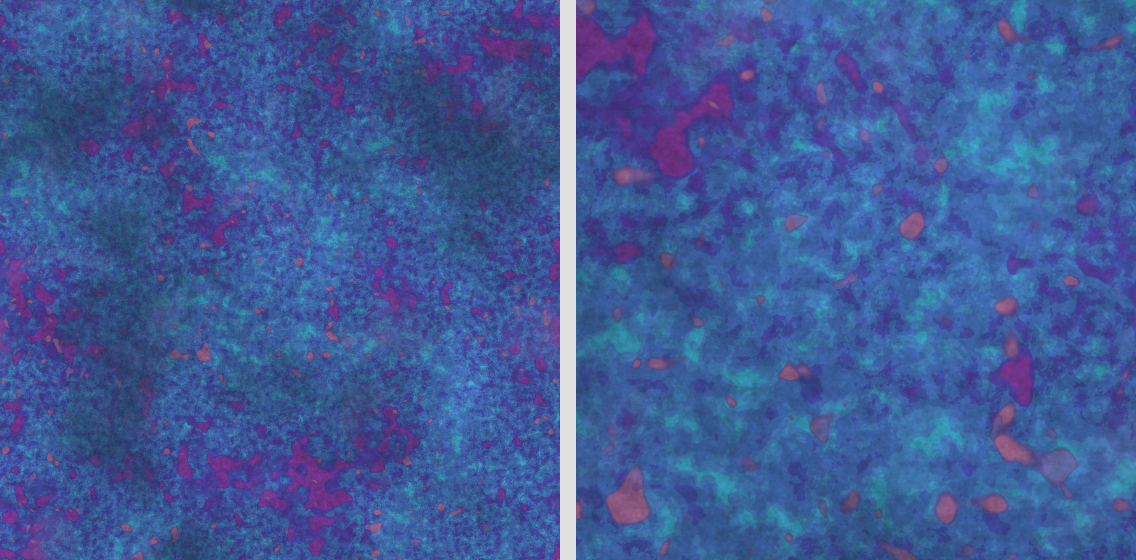
Left: the whole. Right: its middle third, enlarged.
This texture is drawn by a three.js fragment shader. Its source:

```glsl
varying vec2 vUv;

const vec3 MAGENTA = vec3(0.46, 0.18, 0.52);
const vec3 PURPLE = vec3(0.28, 0.20, 0.54);
const vec3 INDIGO = vec3(0.23, 0.27, 0.57);
const vec3 BLUE = vec3(0.23, 0.37, 0.62);
const vec3 AZURE = vec3(0.24, 0.45, 0.66);
const vec3 CYAN = vec3(0.20, 0.57, 0.68);
const vec3 CORAL = vec3(0.66, 0.36, 0.48);
const vec3 RUST = vec3(0.38, 0.25, 0.48);
const vec3 SLATE = vec3(0.18, 0.33, 0.48);
const vec3 LAVENDER = vec3(0.41, 0.42, 0.66);

// Unit gradient of a lattice cell
vec2 latticeGradient(vec2 cell, float period, float seed) {
  cell = mod(cell, period);
  float h = fract(sin(dot(cell, vec2(127.1, 311.7)) + seed * 74.7) * 43758.545);
  float angle = 6.28319 * h;
  return vec2(cos(angle), sin(angle));
}

// Gradient noise that wraps after a whole number of cells
float gradientNoise(vec2 uv, float period, float seed) {
  vec2 p = uv * period + seed * vec2(0.37, 0.61);
  vec2 cell = floor(p);
  vec2 f = p - cell;
  vec2 fade = f * f * f * (f * (f * 6.0 - 15.0) + 10.0);
  vec2 e = vec2(1.0, 0.0);
  float a = dot(latticeGradient(cell, period, seed), f);
  float b = dot(latticeGradient(cell + e.xy, period, seed), f - e.xy);
  float c = dot(latticeGradient(cell + e.yx, period, seed), f - e.yx);
  float d = dot(latticeGradient(cell + e.xx, period, seed), f - e.xx);
  return mix(mix(a, b, fade.x), mix(c, d, fade.x), fade.y);
}

// Four octaves of wrapping noise
float fbm(vec2 uv, float period, float gain, float seed) {
  float sum = 0.0;
  float amplitude = 1.0;
  for (int i = 0; i < 4; i++) {
    sum += amplitude * gradientNoise(uv, period, seed + float(i));
    amplitude *= gain;
    period *= 2.0;
  }
  return sum;
}

vec2 warp(vec2 uv, float period, float amount, float seed) {
  return uv + amount * vec2(gradientNoise(uv, period, seed),
                            gradientNoise(uv, period, seed + 5.0));
}

// Smooth-edged step from 0 to 1 around a level
float band(float value, float level, float softness) {
  return smoothstep(level - softness, level + softness, value);
}

// Contour bands from purple up to cyan flecks
vec3 pigment(float v) {
  vec3 color = mix(PURPLE, INDIGO, band(v, -0.33, 0.05));
  color = mix(color, BLUE, band(v, -0.08, 0.06));
  color = mix(color, AZURE, band(v, 0.25, 0.06));
  return mix(color, CYAN, band(v, 0.46, 0.05));
}

// Winding magenta islands with purple borders, kept to a few regions
vec3 addVeins(vec3 color, float cells, float region) {
  float v = cells - 0.8 * region;
  color = mix(color, PURPLE, 0.85 * band(v, 0.38, 0.04));
  return mix(color, MAGENTA, 0.9 * band(v, 0.50, 0.03));
}

// Small spots with a darker rim, gathered in patches
vec3 addSpots(vec3 color, vec2 uv, float period, float level, float seed) {
  float patches = fbm(uv, 5.0, 0.5, seed + 20.0);
  float spot = gradientNoise(uv, period, seed) + 0.3 * patches
             + 0.22 * gradientNoise(uv, period * 2.0, seed + 2.0);
  float hue = gradientNoise(uv, 17.0, seed + 7.0);
  vec3 fill = mix(CORAL, LAVENDER, band(hue, 0.08, 0.15));
  color = mix(color, RUST, 0.65 * band(spot, level - 0.06, 0.03));
  return mix(color, fill, (0.65 - 0.5 * hue) * band(spot, level, 0.04));
}

void main() {
  vec2 drift = warp(vUv, 6.0, 0.05, 3.0);
  vec2 curl = warp(warp(vUv, 22.0, 0.006, 11.0), 64.0, 0.002, 19.0);

  // Grain grows coarser where the broad regions are strongest
  float region = fbm(drift, 4.0, 0.6, 31.0);
  float fine = fbm(curl, 68.0, 0.65, 43.0);
  float coarse = fbm(curl, 36.0, 0.55, 57.0);
  float grain = mix(fine, coarse, 0.15 + 0.7 * smoothstep(0.1, 0.5, abs(region)));
  vec3 color = pigment(0.88 * grain + 0.52 * region);

  // Scattered accents
  color = addVeins(color, fbm(curl, 30.0, 0.35, 61.0), region);
  color = addSpots(color, curl, 36.0, 0.53, 71.0);
  color = addSpots(color, curl, 56.0, 0.54, 83.0);

  // Translucent shadows and pale mist
  float shadow = fbm(drift, 3.0, 0.65, 97.0);
  float mist = fbm(drift, 5.0, 0.65, 109.0);
  color = mix(color, SLATE, 0.08 + 0.45 * smoothstep(0.0, 0.6, shadow));
  color = mix(color, LAVENDER, 0.3 * smoothstep(0.2, 0.7, mist));

  // Fine mottling
  float mottle = fbm(vUv, 80.0, 0.8, 127.0);
  color *= 0.98 + 0.14 * mottle - 0.22 * shadow;
  gl_FragColor = vec4(color, 1.0);
}
```
